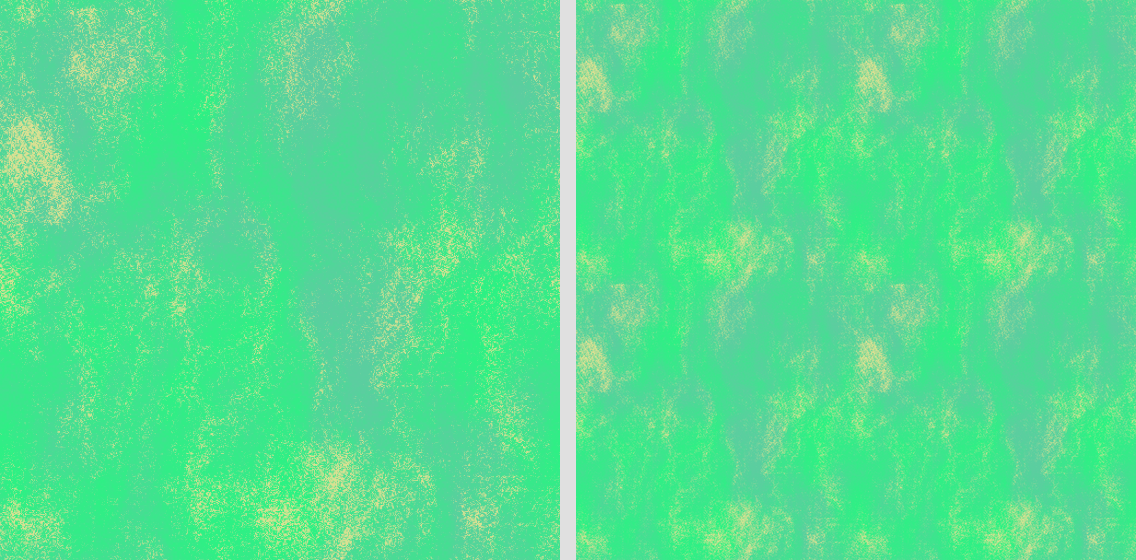
Left, the tile; right, the same tile 2 across and 2 down.
Give the GLSL for this texture, as a Shadertoy shader.

```glsl
// Weathered green paint: soft fresh and dull clouds under a fine cream speckle.
// Wrapping value noise sets the clouds and the upright worn streaks; a fine
// grain is thresholded by the local wear, so the tile repeats without a seam.

const vec3 FRESH_GREEN = vec3(0.14, 0.95, 0.51);
const vec3 DULL_GREEN  = vec3(0.34, 0.80, 0.63);
const vec3 WORN_CREAM  = vec3(0.86, 0.88, 0.57);

const vec2 CLOUD_CELLS  = vec2(4.0, 3.0);
const vec2 PATCH_CELLS  = vec2(6.0, 5.0);
const vec2 STREAK_CELLS = vec2(17.0, 5.0);
const vec2 SLANT_CELLS  = vec2(24.0, 7.0);
const vec2 FLECK_CELLS  = vec2(44.0, 26.0);
const vec2 SCRATCH_CELLS = vec2(7.0, 150.0);
const float GRAIN_CELLS = 512.0;

const float WARP = 0.025;         // bend of the clouds and streaks
const float WEAR_CONTRAST = 2.3;  // how strongly the speckle gathers in patches
const float WEAR_START = 0.47;
const float WEAR_FULL = 1.15;
const float BASE_WEAR = 0.04;     // thin cream haze everywhere

float hash(vec2 cell, float seed) {
    return fract(sin(dot(cell, vec2(12.9898, 78.233)) + seed * 4.17) * 43758.5453);
}

// Value noise that wraps after a whole number of cells
float noise(vec2 uv, vec2 cells, float seed) {
    vec2 p = uv * cells - 0.5;
    vec2 i = floor(p);
    vec2 f = p - i;
    f = f * f * f * (f * (f * 6.0 - 15.0) + 10.0);
    vec2 a = mod(i, cells);
    vec2 b = mod(i + 1.0, cells);
    float low  = mix(hash(a, seed), hash(vec2(b.x, a.y), seed), f.x);
    float high = mix(hash(vec2(a.x, b.y), seed), hash(b, seed), f.x);
    return mix(low, high, f.y);
}

// Four octaves, normalised to 0..1
float fbm(vec2 uv, vec2 cells, float seed) {
    float sum = 0.0;
    float weight = 8.0 / 15.0;
    for (int octave = 0; octave < 4; octave++) {
        sum += weight * noise(uv, cells, seed + float(octave));
        cells *= 2.0;
        weight *= 0.5;
    }
    return sum;
}

void mainImage(out vec4 fragColor, in vec2 fragCoord) {
    vec2 uv = fragCoord / iResolution.xy;

    // Bend the domain so that no cell edges show
    vec2 bend = vec2(fbm(uv, vec2(5.0), 3.0), fbm(uv, vec2(5.0), 9.0)) - 0.5;
    vec2 bent = uv + 4.0 * WARP * bend;
    vec2 slanted = vec2(bent.x - bent.y, bent.y);

    // Fine grain in two sizes
    float fine = noise(uv, vec2(GRAIN_CELLS), 15.0);
    float coarse = noise(uv, vec2(GRAIN_CELLS * 0.5), 21.0);
    float grain = mix(fine, coarse, 0.3);

    // Large clouds of fresh and dull paint
    float streak = fbm(bent, STREAK_CELLS, 27.0);
    float cloud = fbm(bent, CLOUD_CELLS, 33.0);
    float tone = mix(cloud, fbm(bent, vec2(13.0, 4.0), 39.0), 0.35);
    tone += 0.08 * (coarse - 0.5);
    vec3 color = mix(FRESH_GREEN, DULL_GREEN, smoothstep(0.25, 0.75, tone));

    // Local wear: patches, upright and slanted streaks, small flecks
    float wear = 0.35 * fbm(bent, PATCH_CELLS, 45.0)
               + 0.30 * streak
               + 0.12 * fbm(slanted, SLANT_CELLS, 51.0)
               + 0.23 * fbm(bent, FLECK_CELLS, 57.0);

    // A few faint level scratches
    float scratch = smoothstep(0.80, 0.95, noise(uv, SCRATCH_CELLS, 63.0))
                  * smoothstep(0.60, 0.80, noise(uv, PATCH_CELLS, 69.0));

    // Speckle where the grain rises above the paint
    float exposed = grain + WEAR_CONTRAST * (wear - 0.5) + 0.15 * scratch;
    float speckle = smoothstep(WEAR_START, WEAR_FULL, exposed);
    color = mix(color, WORN_CREAM, mix(BASE_WEAR, 1.0, speckle));

    fragColor = vec4(color, 1.0);
}
```
